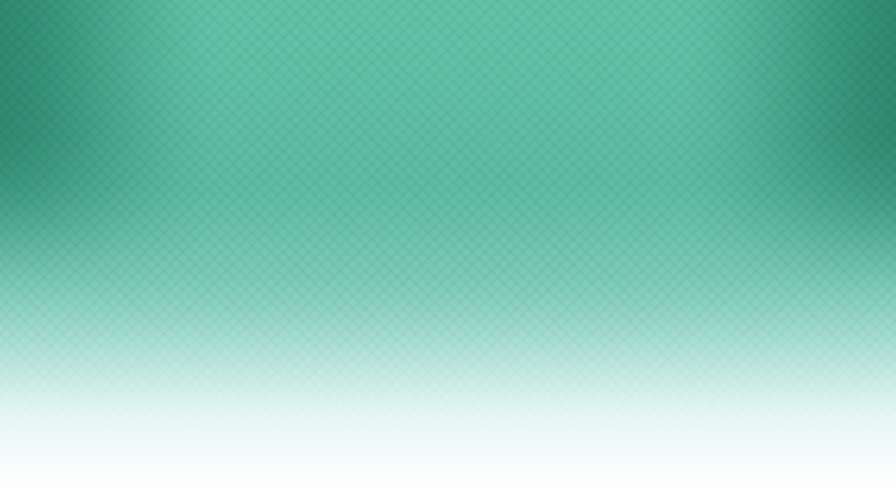
Write a Shadertoy shader that draws this background.

```glsl
const vec3 WHITE = vec3(1.0);
const vec3 MIST = vec3(0.84, 0.945, 0.925);
const vec3 AQUA = vec3(0.47, 0.78, 0.71);
const vec3 JADE = vec3(0.365, 0.725, 0.625);
const vec3 MINT = vec3(0.37, 0.75, 0.64);
const vec3 DEEP_GREEN = vec3(0.18, 0.53, 0.43);

const float LATTICE_PITCH = 0.025;

float hash(float n) {
    n = fract(n * 0.1031);
    n *= n + 33.33;
    return fract(n * (n + n));
}

// Vertical wash, from white at the foot to mint at the top
vec3 verticalWash(float y) {
    vec3 color = mix(WHITE, MIST, smoothstep(0.0, 0.29, y));
    color = mix(color, AQUA, smoothstep(0.16, 0.48, y));
    color = mix(color, JADE, smoothstep(0.42, 0.65, y));
    return mix(color, MINT, smoothstep(0.65, 1.0, y));
}

// Shade that gathers at the upper left and right sides
float sideShade(vec2 uv) {
    float side = abs(uv.x - 0.5) * 2.0;
    float across = smoothstep(0.48, 1.05, side);
    float upward = smoothstep(0.38, 0.76, uv.y);
    return across * upward;
}

// Soft line at the middle of each band, with a strength of its own
float diagonalLine(float position, float blur, float seed) {
    float band = position / LATTICE_PITCH;
    float distanceToLine = abs(fract(band) - 0.5);
    float strength = mix(0.65, 1.0, hash(floor(band) + seed));
    return strength * (1.0 - smoothstep(0.10 - blur, 0.24 + blur, distanceToLine));
}

// Two crossing sets of lines, darkest where they meet
float lattice(vec2 p, float pixel) {
    float blur = min(pixel / LATTICE_PITCH * 0.5, 0.1);
    float rising = diagonalLine(p.x - p.y + 2.0, blur, 17.0);
    float falling = diagonalLine(p.x + p.y, blur, 211.0);
    return rising + falling;
}

void mainImage(out vec4 fragColor, in vec2 fragCoord) {
    vec2 uv = fragCoord / iResolution.xy;
    vec2 p = fragCoord / iResolution.y;

    vec3 color = verticalWash(uv.y);
    color = mix(color, DEEP_GREEN, sideShade(uv));

    // Lattice relief, centred on its mean and faded towards the foot
    float relief = lattice(p, 1.0 / iResolution.y) - 0.56;
    float presence = smoothstep(0.08, 0.5, uv.y);
    color *= 1.0 - 0.035 * relief * presence;

    fragColor = vec4(clamp(color, 0.0, 1.0), 1.0);
}
```
